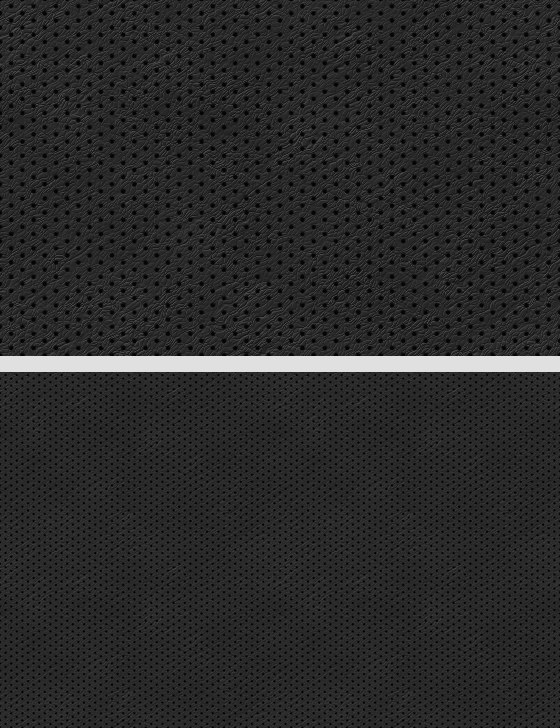
Top, the tile; bottom, the same tile 2 across and 2 down.
Reproduce this texture procedurally as a Shadertoy shader.

```glsl
// Black perforated leather: a staggered grid of punched holes in creased, grained hide.

// Two random values in 0..1 for a lattice point, by integer mixing.
vec2 hash2(vec2 cell) {
    uvec2 h = uvec2(ivec2(cell)) * 1664525u + 1013904223u;
    h.x += h.y * 1664525u;
    h.y += h.x * 1664525u;
    h ^= h >> 16u;
    h.x += h.y * 1664525u;
    h.y += h.x * 1664525u;
    h ^= h >> 16u;
    return vec2(h & 65535u) / 65535.0;
}

// Smooth value noise that wraps after a whole number of cells.
float wrapNoise(vec2 uv, vec2 period, float seed) {
    vec2 p = uv * period, cell = floor(p), f = fract(p);
    f = f * f * (3.0 - 2.0 * f);
    float a = hash2(mod(cell, period) + seed).x;
    float b = hash2(mod(cell + vec2(1, 0), period) + seed).x;
    float c = hash2(mod(cell + vec2(0, 1), period) + seed).x;
    float d = hash2(mod(cell + vec2(1, 1), period) + seed).x;
    return mix(mix(a, b, f.x), mix(c, d, f.x), f.y);
}

// Gap between the two nearest scattered points: zero along pebble borders.
float pebbleBorder(vec2 uv, vec2 period) {
    vec2 p = uv * period, cell = floor(p), f = fract(p);
    float nearest = 8.0, second = 8.0;
    for (int j = -1; j <= 1; j++)
    for (int i = -1; i <= 1; i++) {
        vec2 o = vec2(i, j);
        float d = length(o + hash2(mod(cell + o, period) + 700.0) - f);
        second = min(second, max(nearest, d));
        nearest = min(nearest, d);
    }
    return second - nearest;
}

// Relief of the hide; an integer shear keeps the slanted parts tileable.
float hideHeight(vec2 uv) {
    vec2 warp = vec2(wrapNoise(uv, vec2(70, 46), 11.0), wrapNoise(uv, vec2(70, 46), 97.0)) - 0.5;
    vec2 p = uv + warp * vec2(0.009, 0.012);

    // Pebbled grain, deeper in some patches
    float depth = mix(0.45, 1.15, wrapNoise(uv, vec2(30, 22), 211.0));
    float h = depth * smoothstep(0.0, 0.42, pebbleBorder(vec2(p.x, p.y - p.x), vec2(88, 84)));

    // Long broken creases, mostly rising to the right
    for (int k = 0; k < 3; k++) {
        float fk = float(k), slant = k == 2 ? -1.0 : 1.0;
        vec2 q = vec2(p.x, p.y - slant * p.x);
        float n = wrapNoise(q, vec2(12.0 + 5.0 * fk, 32.0 + 9.0 * fk), 310.0 + 83.0 * fk);
        float present = smoothstep(0.4, 0.75, wrapNoise(uv, vec2(13, 11), 530.0 + 61.0 * fk));
        h -= 0.85 * present * (1.0 - smoothstep(0.0, 0.11, abs(n - 0.5)));
    }

    // Fine pores
    return h + 0.35 * wrapNoise(uv, vec2(300, 190), 900.0);
}

void mainImage(out vec4 fragColor, in vec2 fragCoord) {
    vec2 uv = fragCoord / iResolution.xy;
    vec2 canvas = vec2(1.0, iResolution.y / iResolution.x);
    float pixel = 1.0 / iResolution.x;

    // Light the relief from above, slightly left
    vec2 toLight = vec2(-0.0006, 0.0013) / canvas;
    float slope = hideHeight(uv - 0.5 * toLight) - hideHeight(uv + 0.5 * toLight);
    float grey = 0.158 + slope * (slope > 0.0 ? 0.135 : 0.085);
    grey += 0.018 * (wrapNoise(uv, vec2(9, 6), 43.0) - 0.5);
    grey = clamp(grey, 0.085, 0.30);

    // Holes: 25 by 25 cells, each with one at its corner and one at its centre
    vec2 grid = uv * 25.0 - vec2(0.0, 0.05);
    vec2 corner = (fract(grid + 0.5) - 0.5) * canvas / 25.0;
    vec2 centre = (fract(grid) - 0.5) * canvas / 25.0;
    vec2 offset = dot(corner, corner) < dot(centre, centre) ? corner : centre;
    float radius = 0.0034 + 0.0005 * wrapNoise(uv, vec2(150, 96), 61.0);
    float edge = length(offset) - radius;

    // Soft dip around the hole with a lit lower lip, then the dark opening
    float lip = 1.0 - smoothstep(0.0, 0.0022, abs(edge - 0.0008));
    grey *= 1.0 - 0.22 * (1.0 - smoothstep(0.0, 0.0028, edge));
    grey += 0.045 * lip * clamp(-offset.y / radius, -0.6, 1.0);
    float soft = 0.0004 + 0.6 * pixel;
    grey = mix(0.02, grey, smoothstep(-soft, soft, edge));

    fragColor = vec4(vec3(grey), 1.0);
}
```
